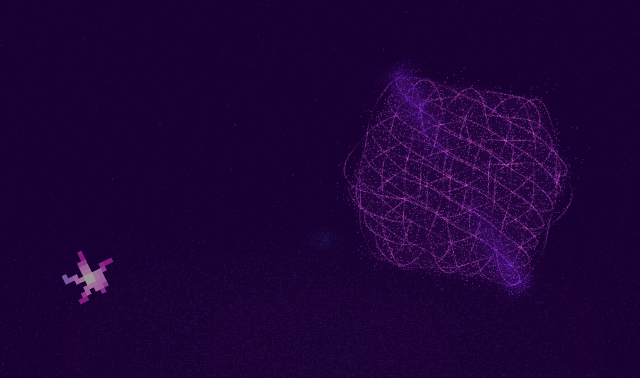
A Shadertoy shader for this background:

```glsl
// A dark violet space holding a cube of glowing dust, woven from three families
// of slanted rings stacked along the cube axes, with a blocky star at lower left.
// Dust is cellular noise: one jittered dot per cell, kept by a local density.

const float ASPECT = 0.59;                       // canvas height over width
const vec2 AXIS_A = vec2(0.113, -0.0195);        // half edges of the cube
const vec2 AXIS_B = vec2(0.026, -0.060);
const vec2 AXIS_C = vec2(-0.040, -0.0925);
const vec2 CUBE_CENTER = vec2(0.716, 0.3086);
const vec2 STAR_CENTER = vec2(0.140, 0.155);
const vec3 NIGHT = vec3(0.098, 0.0, 0.196);
const vec3 ORCHID = vec3(0.80, 0.36, 0.70);
const vec3 VIOLET = vec3(0.36, 0.12, 0.62);

float hash(vec2 p) {
    vec3 q = fract(p.xyx * vec3(0.1031, 0.1030, 0.0973));
    q += dot(q, q.yzx + 33.33);
    return fract((q.x + q.y) * q.z);
}

vec2 rotate(vec2 p, float angle) {
    float c = cos(angle), s = sin(angle);
    return vec2(c * p.x - s * p.y, s * p.x + c * p.y);
}

float cross2(vec2 a, vec2 b) { return a.x * b.y - a.y * b.x; }

float segmentDistance(vec2 p, vec2 a, vec2 b) {
    vec2 ab = b - a;
    float t = clamp(dot(p - a, ab) / dot(ab, ab), 0.0, 1.0);
    return length(p - a - ab * t);
}

// Brightness of scattered dots; density is the share of cells in use
float dust(vec2 p, float cellSize, float density) {
    vec2 cell = floor(p / cellSize);
    vec2 jitter = 0.3 + 0.4 * vec2(hash(cell + 17.0), hash(cell + 59.0));
    float dotShape = 1.0 - smoothstep(0.2, 0.75, length(p / cellSize - cell - jitter));
    return dotShape * step(hash(cell + 101.0), density) * (0.4 + 0.6 * hash(cell + 211.0));
}

// Signed gap to the pair of parallel cube edges running along edge
float slab(vec2 p, vec2 edge, vec2 other1, vec2 other2) {
    vec2 n = normalize(vec2(-edge.y, edge.x));
    return abs(dot(p, n)) - abs(dot(other1, n)) - abs(dot(other2, n));
}

float cubeDistance(vec2 p) {
    return max(slab(p, AXIS_A, AXIS_B, AXIS_C),
           max(slab(p, AXIS_B, AXIS_C, AXIS_A), slab(p, AXIS_C, AXIS_A, AXIS_B)));
}

// Distance to the ellipse u*u + v*v - 2*skew*u*v = 1 - skew*skew in the basis (e1, e2)
float ringDistance(vec2 p, vec2 e1, vec2 e2, float skew) {
    float area = cross2(e1, e2);
    float u = cross2(p, e2) / area, v = cross2(e1, p) / area;
    float f = u * u + v * v - 2.0 * skew * u * v - 1.15 * (1.0 - skew * skew);
    vec2 slope = 2.0 * ((u - skew * v) * vec2(e2.y, -e2.x)
                      + (v - skew * u) * vec2(-e1.y, e1.x)) / area;
    return abs(f) / (length(slope) + 0.001);
}

// Light of rings stacked along an axis: x = thin strands, y = loose scatter
vec2 ringStack(vec2 p, vec2 axis, vec2 e1, vec2 e2, float skew, int count) {
    vec2 light = vec2(0.0);
    for (int i = 0; i < count; i++) {
        float place = 0.92 * (2.0 * float(i) / float(count - 1) - 1.0);
        float d = ringDistance(p - axis * place, e1 + 0.13 * axis, e2 - 0.10 * axis, skew);
        float fade = 0.6 + 0.4 * sin(dot(p, vec2(47.0, 61.0)) + 2.4 * float(i) + 9.0 * skew);
        light += vec2(exp(-d * d / 0.0000011), exp(-d / 0.0028)) * fade;
    }
    return light;
}

// Woven cube with violet dust along its long diagonal
vec3 dustCube(vec2 p) {
    float edge = cubeDistance(p);
    if (edge > 0.045) return vec3(0.0);
    vec2 wobbled = p + 0.0016 * sin(p.yx * 75.0 + vec2(0.4, 1.9));
    vec2 weave = ringStack(wobbled, AXIS_A, AXIS_B, AXIS_C, 0.5, 7)
               + ringStack(wobbled, AXIS_B, AXIS_A, AXIS_C, -0.5, 4)
               + ringStack(wobbled, AXIS_C, AXIS_A, AXIS_B, 0.5, 7);
    float inside = 1.0 - smoothstep(-0.020, 0.004, edge);
    vec2 diagonal = AXIS_A + AXIS_B + AXIS_C;
    float across = dot(p, normalize(vec2(-diagonal.y, diagonal.x)));
    float along = abs(dot(p, normalize(diagonal))) / length(diagonal);
    float band = exp(-pow(across / 0.022, 2.0)) * smoothstep(0.0, 0.8, along)
               * (1.0 - smoothstep(0.95, 1.08, along));
    float density = 0.20 * weave.y + 0.08 * inside + 0.05 * exp(-max(edge, 0.0) / 0.008);
    vec2 grain = rotate(p + 1.0, 0.4);
    float sparkle = dust(grain, 0.0022, density);
    float beads = 0.55 + 0.75 * hash(floor(grain / 0.0026));
    vec3 tint = mix(ORCHID, VIOLET, 0.7 * band);
    vec3 haze = vec3(0.040, 0.018, 0.045) * inside + VIOLET * band * 0.16;
    float glow = 0.30 * min(weave.x, 1.7) * beads + 0.36 * sparkle;
    return tint * glow + haze + VIOLET * 0.35 * dust(grain + 3.0, 0.0024, 0.5 * band);
}

// Four-armed star on a tilted grid of square blocks; alpha marks its cover
vec4 blockStar(vec2 p) {
    const float block = 0.0075;
    const float tilt = 0.45;
    vec2 q = rotate((floor(rotate(p, -tilt) / block) + 0.5) * block, tilt);
    float d = length(q - vec2(0.014, -0.006)) - 0.015;
    for (int i = 0; i < 4; i++) {
        float angle = 0.75 + 1.22 * float(i);
        d = min(d, segmentDistance(q, vec2(0.0), 0.038 * vec2(cos(angle), sin(angle))) - 0.0052);
    }
    float reach = length(q);
    vec3 tip = mix(vec3(0.52, 0.10, 0.50), vec3(0.46, 0.34, 0.62), smoothstep(0.012, 0.026, -q.x));
    vec3 body = mix(vec3(0.62, 0.62, 0.58), vec3(0.62, 0.38, 0.62), smoothstep(0.002, 0.016, reach));
    return vec4(mix(body, tip, smoothstep(0.020, 0.032, reach)), 1.0) * step(d, 0.0);
}

vec3 background(vec2 p) {
    float floorGlow = (1.0 - smoothstep(0.08, 0.26, p.y)) * exp(-pow((p.x - 0.52) / 0.36, 2.0));
    vec3 color = NIGHT + vec3(0.008, 0.006, 0.010) * floorGlow;
    color += vec3(0.050, 0.035, 0.060) * dust(p, 0.0024, 0.02 + 0.35 * floorGlow);
    vec2 fromSmudge = (p - vec2(0.504, 0.216)) / vec2(0.019, 0.012);
    float smudge = exp(-dot(fromSmudge, fromSmudge));
    color += vec3(0.01, 0.09, 0.14) * smudge * (0.2 + dust(p, 0.0026, 0.5));
    return color + vec3(0.08, 0.06, 0.30) * dust(p, 0.0030, 0.00015);
}

void mainImage(out vec4 fragColor, in vec2 fragCoord) {
    vec2 scale = vec2(1.0, ASPECT) / iResolution.xy;
    vec2 p = fragCoord * scale;
    vec3 color = background(p) + dustCube(p - CUBE_CENTER);
    // Average four samples to soften the block edges
    vec4 star = vec4(0.0);
    for (int i = 0; i < 4; i++) {
        vec2 offset = vec2(float(i % 2), float(i / 2)) * 0.5 - 0.25;
        star += 0.25 * blockStar(p + offset * scale - STAR_CENTER);
    }
    fragColor = vec4(color * (1.0 - star.a) + star.rgb, 1.0);
}
```
